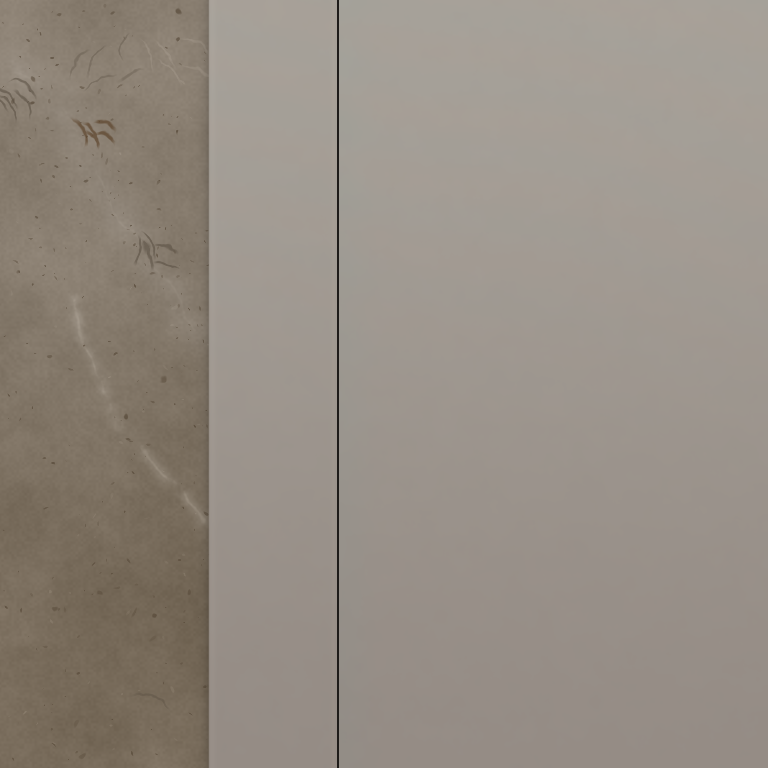
A Shadertoy shader for this texture:

```glsl
float hash(vec2 p) {
    return fract(sin(dot(p, vec2(127.1, 311.7))) * 43758.5453);
}

float noise(vec2 p) {
    vec2 i = floor(p), f = fract(p);
    f = f * f * (3.0 - 2.0 * f);
    return mix(mix(hash(i), hash(i + vec2(1, 0)), f.x),
               mix(hash(i + vec2(0, 1)), hash(i + vec2(1, 1)), f.x), f.y);
}

float fbm(vec2 p) {
    float sum = 0.0, amp = 0.5;
    for (int i = 0; i < 5; i++) {
        sum += amp * noise(p);
        p = mat2(1.6, 1.2, -1.2, 1.6) * p + 7.3;
        amp *= 0.5;
    }
    return sum;
}

float segment(vec2 p, vec2 a, vec2 b) {
    vec2 d = b - a;
    return length(p - a - d * clamp(dot(p - a, d) / dot(d, d), 0.0, 1.0));
}

// Bent, tapering scratch centred on c
float scratch(vec2 p, vec2 c, float angle, float len, float width) {
    p -= c;
    p = vec2(cos(angle) * p.x + sin(angle) * p.y, cos(angle) * p.y - sin(angle) * p.x);
    float t = p.x / len;
    float d = abs(p.y + len * 0.3 * (t * t - 0.4));
    return (1.0 - smoothstep(width * 0.3, width + 0.0008, d)) * smoothstep(1.0, 0.5, abs(t));
}

// Small oval flecks, one at most per cell
float flecks(vec2 p, float cells, float chance) {
    vec2 id = floor(p * cells);
    float seed = hash(id + cells);
    vec2 q = fract(p * cells) - 0.3 - 0.4 * vec2(hash(id + 3.1), hash(id + 8.7));
    float a = 6.28 * hash(id + 5.3);
    q = mat2(cos(a), sin(a), -sin(a), cos(a)) * q * vec2(1.0, 1.8);
    float r = mix(0.05, 0.17, hash(id + 1.9));
    return step(seed, chance) * (1.0 - smoothstep(r * 0.5, r + 0.03, length(q)))
         * mix(0.35, 1.0, hash(id + 6.2));
}

vec3 stone(vec2 p) {
    vec2 w = p + 0.035 * (vec2(fbm(p * 18.0), fbm(p * 18.0 + 31.0)) - 0.48);
    float cloud = fbm(p * 9.0 + 2.0) - 0.48;
    float grain = noise(p * 300.0) - 0.5;
    vec3 col = mix(vec3(0.465, 0.415, 0.350), vec3(0.535, 0.492, 0.438), smoothstep(0.1, 0.75, p.y));
    col += cloud * vec3(0.10, 0.10, 0.105) + grain * 0.025;
    col += 0.035 * (fbm(p * 60.0) - 0.48);

    // Pale veins
    float lower = min(segment(w, vec2(0.100, 0.61), vec2(0.130, 0.49)),
                  min(segment(w, vec2(0.130, 0.49), vec2(0.190, 0.41)),
                      segment(w, vec2(0.190, 0.41), vec2(0.265, 0.32))));
    float upper = min(segment(w, vec2(-0.02, 0.92), vec2(0.080, 0.87)),
                  min(segment(w, vec2(0.080, 0.87), vec2(0.130, 0.76)),
                      segment(w, vec2(0.130, 0.76), vec2(0.260, 0.57))));
    float patchy = smoothstep(0.3, 0.65, fbm(p * 40.0));
    col += vec3(0.055, 0.058, 0.062) * exp(-lower * lower * 7000.0) * (0.4 + 0.8 * patchy);
    col += vec3(0.030, 0.033, 0.038) * exp(-upper * upper * 1200.0) * (0.6 + 0.5 * patchy);
    float crack = smoothstep(0.004, 0.0, lower) + 0.4 * smoothstep(0.003, 0.0, upper);
    col += 0.045 * crack * patchy;

    // Flecks and fossil scratches, denser along the upper vein
    float dense = 0.10 + 0.30 * exp(-upper * 22.0);
    float dark = 0.0;
    for (int i = 0; i < 3; i++)
        dark += flecks(w + float(i) * 0.37, 32.0 + 17.0 * float(i), dense);
    col = mix(col, vec3(0.32, 0.265, 0.20), 0.65 * min(dark, 1.0));
    col += 0.05 * flecks(w + 0.71, 44.0, 0.07);

    float brown = 0.0, grey = 0.0, pale = 0.0;
    for (int i = 0; i < 5; i++) {
        float k = float(i), h = hash(vec2(k, 4.0)) - 0.5, g = hash(vec2(k, 9.0)) - 0.5;
        vec2 jitter = vec2(h, g);
        brown += scratch(w, vec2(0.125, 0.838) + jitter * vec2(0.045, 0.035), -0.75 + h, 0.020, 0.0028);
        grey += scratch(w, vec2(0.020, 0.880) + jitter * 0.05, -0.6 + g, 0.025, 0.0016);
        grey += scratch(w, vec2(0.205, 0.660) + jitter * vec2(0.05, -0.05), -0.8 + 2.0 * h, 0.020, 0.0018);
        grey += 0.6 * scratch(w, vec2(0.140, 0.935) + jitter * 0.08, 1.2 + 2.0 * g, 0.022, 0.0014);
        pale += scratch(w, vec2(0.235, 0.940) + jitter * 0.08, -0.8 + h, 0.025, 0.0014);
    }
    grey += 0.7 * scratch(w, vec2(0.200, 0.085), -0.45, 0.035, 0.0018);
    grey += smoothstep(0.008, 0.002, length(w - vec2(0.192, 0.676)));
    col = mix(col, vec3(0.35, 0.25, 0.15), 0.65 * min(brown, 1.0));
    col = mix(col, vec3(0.34, 0.30, 0.25), 0.55 * min(grey, 1.0));
    return col + 0.04 * min(pale, 1.0);
}

vec3 panel(vec2 p) {
    // Light falls off downward, with faint slanted bands
    vec3 col = mix(vec3(0.582, 0.547, 0.520), vec3(0.655, 0.632, 0.600), smoothstep(-0.1, 1.1, p.y));
    float band = sin(70.0 * (p.y + 0.28 * p.x) + 5.0 * noise(p * 4.0));
    col += vec3(-0.004, 0.001, 0.002) * band * smoothstep(0.3, 0.8, p.y);
    col += 0.008 * (fbm(p * 45.0) - 0.48);

    // Soft relief beside the seam and at the outer edge
    float s = p.x - 0.4401;
    col += vec3(-0.010, 0.002, 0.003) * smoothstep(0.06, 0.0, s) * step(0.0, s);
    col += vec3(0.014, 0.010, 0.006) * exp(-pow((s + 0.006) / 0.003, 2.0));
    col += 0.012 * exp(-pow((p.x - 0.277) / 0.004, 2.0));
    return col;
}

void mainImage(out vec4 fragColor, in vec2 fragCoord) {
    vec2 p = fragCoord / iResolution.xy;
    float px = 1.0 / iResolution.x;

    // Stone in the panel's shade
    vec3 rock = stone(p) * (1.0 - 0.18 * exp(-max(0.272 - p.x, 0.0) * 160.0));
    vec3 col = mix(rock, panel(p), smoothstep(-px, px, p.x - 0.272));

    // Dark seam
    float seam = 1.0 - smoothstep(-0.5 * px, 0.5 * px, abs(p.x - 0.4401) - 0.0013);
    col = mix(col, vec3(0.12, 0.11, 0.10), seam);
    fragColor = vec4(col, 1.0);
}
```
